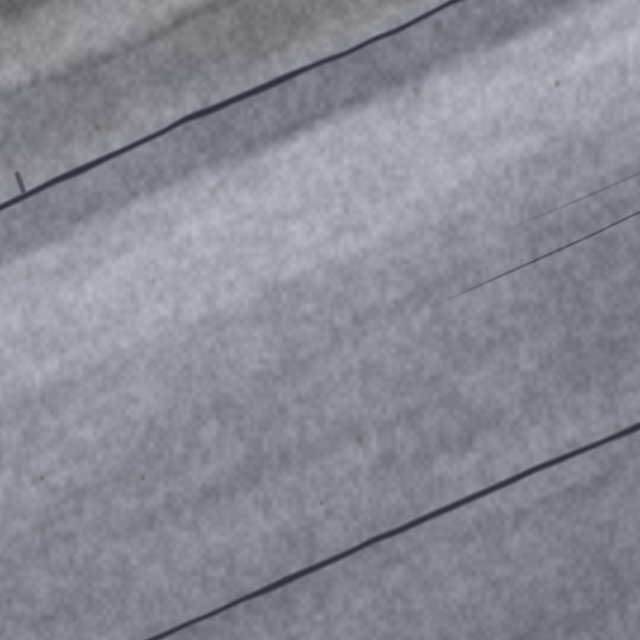
A Shadertoy shader for this texture:

```glsl
// Weathered grey wooden planks, slanted, with soft grain bands and dark gaps.

const float SLOPE = 0.442;          // rise of the grain per unit of width
const float UPPER_GAP = 0.681;      // heights of the gaps at the left edge
const float LOWER_GAP = -0.107;
const float GAP_HALF_WIDTH = 0.0043;
const float GAP_SOFTNESS = 0.0040;
const float MOTTLE = 0.075;
const float STREAKS = 0.060;
const float SPECK_CELLS = 11.0;

const vec3 COOL_TINT = vec3(-0.011, 0.0, 0.037);
const vec3 WARM_TINT = vec3(0.003, 0.0, 0.018);
const vec3 GAP_COLOR = vec3(0.19, 0.20, 0.25);
const vec3 SPECK_COLOR = vec3(0.37, 0.36, 0.37);

float hash(vec2 p) {
    vec3 q = fract(vec3(p.xyx) * 0.1031);
    q += dot(q, q.yzx + 33.33);
    return fract((q.x + q.y) * q.z);
}

float noise(vec2 p) {
    vec2 i = floor(p), f = fract(p);
    f = f * f * (3.0 - 2.0 * f);
    return mix(mix(hash(i), hash(i + vec2(1, 0)), f.x),
               mix(hash(i + vec2(0, 1)), hash(i + vec2(1, 1)), f.x), f.y) - 0.5;
}

// Soft ridge of given center and width
float ridge(float s, float center, float width) {
    float d = (s - center) / width;
    return exp(-d * d);
}

// Brightness across the grain, from the bottom plank to the top one
float plankTone(float s, float x) {
    float t = mix(0.492, 0.522, smoothstep(-0.112, -0.102, s));
    t = mix(t, 0.560, smoothstep(0.08, 0.28, s));
    t = mix(t, 0.642, smoothstep(0.28, 0.42, s));
    t = mix(t, 0.478, smoothstep(0.570, 0.608, s));
    t = mix(t, 0.550, smoothstep(0.676, 0.686, s));
    t = mix(t, 0.505, smoothstep(0.705, 0.76, s));
    t = mix(t, 0.585, smoothstep(0.845, 0.885, s));
    t = mix(t, 0.380, smoothstep(0.925, 0.985, s));
    t -= 0.050 * ridge(s, 0.842, 0.009);
    t -= 0.065 * ridge(s, 0.358, 0.016) * (1.0 - smoothstep(0.05, 0.3, x));
    t -= 0.045 * smoothstep(0.55, 1.0, x) * smoothstep(-0.1, 0.05, s)
               * (1.0 - smoothstep(0.36, 0.46, s));
    return t;
}

float gapMask(float s, float center, float x) {
    float wander = 0.012 * noise(vec2(x * 7.0, center * 40.0))
                 + 0.005 * noise(vec2(x * 24.0, center * 70.0));
    float width = GAP_HALF_WIDTH * (1.0 + 0.6 * noise(vec2(x * 16.0, center * 90.0)));
    float d = abs(s - center - wander) * 0.915;
    return 1.0 - smoothstep(width - GAP_SOFTNESS, width + GAP_SOFTNESS, d);
}

float hairline(float s, float center, float x, float start) {
    float d = abs(s - center - 0.006 * noise(vec2(x * 11.0, center * 50.0)));
    return (1.0 - smoothstep(0.0005, 0.0042, d)) * smoothstep(start, start + 0.15, x);
}

float segmentDistance(vec2 p, vec2 a, vec2 b) {
    vec2 ab = b - a;
    return length(p - a - ab * clamp(dot(p - a, ab) / dot(ab, ab), 0.0, 1.0));
}

// Sparse scattered dents: mask in x, random tint in y
vec2 specks(vec2 p) {
    vec2 cell = floor(p * SPECK_CELLS), result = vec2(0.0);
    for (int j = -1; j <= 1; j++)
    for (int i = -1; i <= 1; i++) {
        vec2 c = cell + vec2(i, j);
        vec2 center = c + 0.15 + 0.7 * vec2(hash(c + 17.0), hash(c + 41.0));
        float radius = mix(0.004, 0.010, hash(c + 73.0));
        vec2 d = (p - center / SPECK_CELLS) * vec2(1.0, 0.75);
        float m = 1.0 - smoothstep(0.2 * radius, radius, length(d));
        m *= step(0.80, hash(c + 97.0));
        if (m > result.x) result = vec2(m, hash(c + 131.0));
    }
    return result;
}

void mainImage(out vec4 fragColor, in vec2 fragCoord) {
    vec2 p = fragCoord / iResolution.xy;
    float s = p.y - SLOPE * p.x;
    float along = p.x + SLOPE * p.y;

    // Bands with wavering edges
    float waver = 0.022 * noise(vec2(along * 3.5, s * 6.0 + 5.0))
                + 0.010 * noise(vec2(along * 14.0, s * 30.0));
    float nearGap = ridge(s, UPPER_GAP, 0.025) + ridge(s, LOWER_GAP, 0.025);
    float tone = plankTone(s + waver * (1.0 - nearGap), p.x);

    // Long grain streaks and fine mottling
    tone += STREAKS * noise(vec2(along * 2.2, s * 24.0 + 60.0));
    tone += 0.5 * STREAKS * noise(vec2(along * 6.0, s * 75.0 + 90.0));
    tone += 0.030 * noise(p * 13.0 + 20.0);
    tone += MOTTLE * noise(p * vec2(72.0, 56.0) + 7.0);
    tone += 0.8 * MOTTLE * noise(p * vec2(135.0, 115.0) + 31.0);

    float warmth = smoothstep(0.68, 0.72, s) * (0.75 + noise(p * 6.0));
    vec3 color = tone + mix(COOL_TINT, WARM_TINT, clamp(warmth, 0.0, 1.0));

    // Dents, hairline splits, then the open gaps with a small side split
    vec2 dent = specks(p);
    color = mix(color, SPECK_COLOR, dent.x * mix(0.15, 0.60, dent.y * dent.y));
    color -= 0.15 * hairline(s, 0.225, p.x, 0.66);
    color -= 0.07 * hairline(s, 0.288, p.x, 0.76);
    float split = segmentDistance(p, vec2(0.037, 0.700), vec2(0.027, 0.728));
    float gap = max(gapMask(s, UPPER_GAP, p.x), gapMask(s, LOWER_GAP, p.x));
    gap = max(gap, 0.65 * (1.0 - smoothstep(0.001, 0.007, split)));
    color = mix(color, GAP_COLOR, gap);

    fragColor = vec4(clamp(color, 0.0, 1.0), 1.0);
}
```
